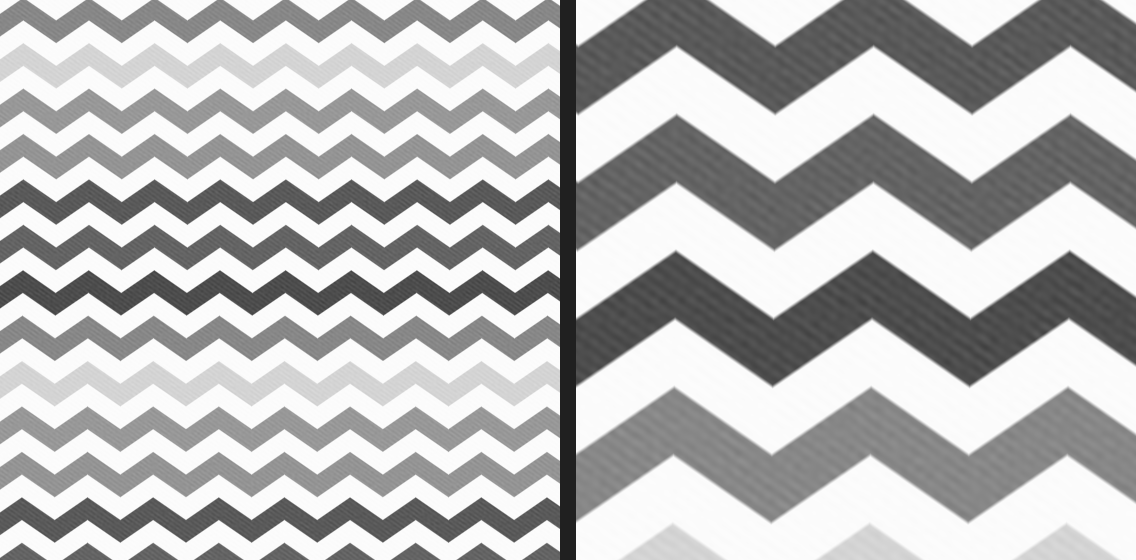
Left, the full canvas; right, a detail of the centre.
A Shadertoy shader for this pattern:

```glsl
// Grey chevron stripes on white: a triangle wave bends evenly spaced bands,
// and a cycle of seven greys colours them from the top downwards.
// Fine diagonal weave and gradient noise give the bands a faint cloth grain.

vec2 hashGradient(vec2 cell) {
    vec2 h = vec2(dot(cell, vec2(127.1, 311.7)), dot(cell, vec2(269.5, 183.3)));
    return fract(sin(h) * 43758.5) * 2.0 - 1.0;
}

float gradientNoise(vec2 p) {
    vec2 i = floor(p), f = fract(p);
    vec2 u = f * f * (3.0 - 2.0 * f);
    float a = dot(hashGradient(i), f);
    float b = dot(hashGradient(i + vec2(1, 0)), f - vec2(1, 0));
    float c = dot(hashGradient(i + vec2(0, 1)), f - vec2(0, 1));
    float d = dot(hashGradient(i + vec2(1, 1)), f - vec2(1, 1));
    return mix(mix(a, b, u.x), mix(c, d, u.x), u.y);
}

// 0 at each peak, 1 at each valley
float zigzag(float x) {
    return abs(fract(x / 0.1172 + 0.5) - 0.5) * 2.0;
}

float bandGrey(int row) {
    float greys[7] = float[7](0.53, 0.83, 0.595, 0.58, 0.35, 0.39, 0.30);
    return greys[(row + 7) % 7];
}

// Diagonal threads, broken up by noise
float clothGrain(vec2 p) {
    float threads = sin(6.2832 * (p.y * 120.0 - p.x * 85.0));
    return threads * (0.6 + gradientNoise(p * 60.0)) + 1.2 * gradientNoise(p * 190.0);
}

void mainImage(out vec4 fragColor, in vec2 fragCoord) {
    // Height is measured downwards from the top edge
    vec2 p = fragCoord / iResolution.y;
    p.y = 1.0 - p.y;

    // Bands: peaks drift slightly to the left in the lower half
    float drift = 0.0026 * smoothstep(0.4, 0.7, p.y);
    float pitch = 0.0811;
    float depth = p.y + 0.0039 - 0.0404 * zigzag(p.x - 0.0417 + drift);
    float row = floor(depth / pitch + 0.25);
    float bandDist = (abs(depth - row * pitch - 0.0202) - 0.0202) * 0.823;

    // Soft printed edge, never narrower than a pixel
    float soft = max(0.0014, 0.8 / iResolution.y);
    float band = 1.0 - smoothstep(-soft, soft, bandDist);

    // Grain shows most on the darker bands
    float grain = clothGrain(p);
    float grey = bandGrey(int(row));
    grey += grain * 0.04 * (1.0 - 0.75 * grey);
    float paper = 0.985 + 0.004 * grain;

    fragColor = vec4(vec3(mix(paper, grey, band)), 1.0);
}
```
